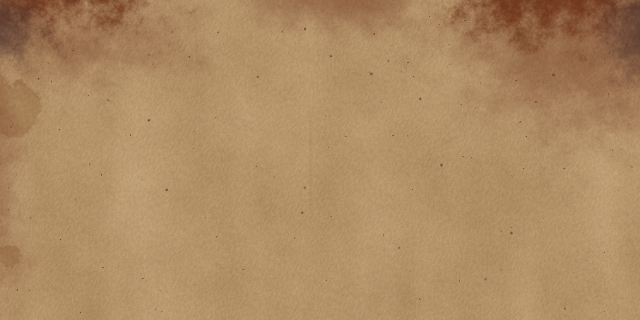
A Shadertoy shader for this texture:

```glsl
// Aged kraft paper: soft vertical shading and fine fibre grain on a tan sheet,
// with rust washes bleeding in from the upper corners, rimmed drops and specks.
// Layered gradient noise shapes everything; units are canvas heights.

const vec3 PAPER_LIGHT = vec3(0.748, 0.620, 0.455);
const vec3 PAPER_SHADE = vec3(0.635, 0.495, 0.330);
const vec3 WASH_BROWN  = vec3(0.555, 0.375, 0.255);
const vec3 DEEP_RUST   = vec3(0.420, 0.190, 0.095);
const vec3 SOOT        = vec3(0.310, 0.205, 0.185);
const vec3 DROP_BROWN  = vec3(0.540, 0.370, 0.210);
const vec3 SPECK_BROWN = vec3(0.330, 0.200, 0.120);

vec2 hash2(vec2 cell) {
    vec3 h = fract(cell.xyx * vec3(0.1031, 0.1030, 0.0973));
    h += dot(h, h.yzx + 33.33);
    return fract((h.xx + h.yz) * h.zy);
}

vec2 gradientAt(vec2 cell) {
    float angle = 6.28319 * hash2(cell).x;
    return vec2(cos(angle), sin(angle));
}

float gradientNoise(vec2 p) {
    vec2 i = floor(p), f = p - i;
    vec2 u = f * f * f * (f * (f * 6.0 - 15.0) + 10.0);
    vec2 e = vec2(1.0, 0.0);
    float low = mix(dot(gradientAt(i), f), dot(gradientAt(i + e), f - e), u.x);
    float high = mix(dot(gradientAt(i + e.yx), f - e.yx),
                     dot(gradientAt(i + 1.0), f - 1.0), u.x);
    return mix(low, high, u.y);
}

float fbm(vec2 p, int octaves, float gain) {
    float sum = 0.0, amplitude = 1.0;
    for (int i = 0; i < octaves; i++) {
        sum += amplitude * gradientNoise(p);
        p = mat2(1.6, 1.2, -1.2, 1.6) * p + 17.3;
        amplitude *= gain;
    }
    return sum;
}

vec2 rotate(vec2 p, float angle) {
    float c = cos(angle), s = sin(angle);
    return vec2(c * p.x - s * p.y, s * p.x + c * p.y);
}

// 1 at the centre, 0 on the ellipse, negative outside
float pool(vec2 p, vec2 centre, vec2 radius) {
    return 1.0 - length((p - centre) / radius);
}

// Dried drop: thin fill with a darker, ragged rim
float driedDrop(vec2 p, vec2 centre, float radius) {
    vec2 q = (p - centre) / radius;
    float d = length(q) + 0.28 * fbm(q * 2.2 + centre * 40.0, 4, 0.6);
    float fill = 1.0 - smoothstep(0.92, 1.06, d);
    float rim = exp(-pow((d - 0.95) / 0.07, 2.0));
    return 0.32 * fill + 0.30 * rim * smoothstep(-0.5, 0.5, gradientNoise(q * 1.7));
}

// Sparse elongated flecks, one candidate in each grid cell
float flecks(vec2 p, float density, float share, float size) {
    vec2 cell = floor(p * density);
    vec2 pick = hash2(cell + 71.0), jitter = hash2(cell + 19.0);
    vec2 q = (p - (cell + 0.2 + 0.6 * jitter) / density);
    q = rotate(q, 6.28319 * pick.y) * vec2(1.0, 1.0 + jitter.x);
    float radius = size * (0.5 + jitter.y);
    float spot = 1.0 - smoothstep(0.4 * radius, 1.4 * radius, length(q));
    return spot * step(pick.x, share) * (0.4 + 0.6 * pick.y);
}

void mainImage(out vec4 fragColor, in vec2 fragCoord) {
    vec2 p = fragCoord / iResolution.y;
    float right = iResolution.x / iResolution.y;
    float cloud = fbm(p * 3.0 + 4.0, 6, 0.6);
    float mottle = fbm(p * 13.0 + 31.0, 5, 0.75);

    // Paper with blurred upright streaks, strongest low on the sheet
    float streak = gradientNoise(vec2(p.x * 5.0, p.y * 1.1) + 8.0)
                 + 0.5 * gradientNoise(vec2(p.x * 13.0, p.y * 1.6) + 3.0);
    float shade = 0.36 + 0.42 * streak * (1.0 - 0.6 * p.y) + 0.26 * cloud + 0.09 * mottle;
    float crease = exp(-pow((p.x - 0.97) / 0.004, 2.0)) * smoothstep(0.0, 0.5, pool(p, vec2(0.97, 0.5), vec2(0.2)));
    vec3 color = mix(PAPER_LIGHT, PAPER_SHADE, clamp(shade + 0.2 * crease, 0.0, 1.2));

    // Brown washes from the corners, top edge and left edge
    float wash = max(pool(p, vec2(0.0, 1.03), vec2(0.70, 0.40)),
                     pool(p, vec2(right - 0.12, 1.05), vec2(0.66, 0.60)));
    wash = max(wash, pool(p, vec2(1.05, 1.04), vec2(0.35, 0.18)));
    wash = max(wash, 0.6 * pool(p, vec2(-0.02, 0.6), vec2(0.12, 0.60)));
    wash += 0.32 * cloud + 0.14 * mottle;
    color = mix(color, WASH_BROWN, 0.85 * smoothstep(-0.05, 0.85, wash));

    // Rust and soot break into speckles along the upper border
    float rust = max(pool(p, vec2(0.17, 1.07), vec2(0.42, 0.20)),
                     pool(p, vec2(right - 0.27, 1.07), vec2(0.46, 0.23)));
    rust += 0.30 * cloud + 0.32 * mottle;
    color = mix(color, DEEP_RUST, 0.85 * smoothstep(0.05, 0.80, rust));
    float soot = max(pool(p, vec2(-0.03, 0.91), vec2(0.24, 0.18)),
                     pool(p, vec2(right + 0.03, 0.93), vec2(0.20, 0.24)));
    soot += 0.25 * cloud + 0.25 * mottle;
    color = mix(color, SOOT, 0.65 * smoothstep(0.05, 0.95, soot));

    // Drops at the left edge
    float drops = max(driedDrop(p, vec2(0.045, 0.655), 0.085),
                      driedDrop(p, vec2(0.030, 0.200), 0.034));
    color = mix(color, DROP_BROWN, drops);

    // Slanted fibres, fine grain and flecks
    float fibres = gradientNoise(rotate(p, 0.45) * vec2(150.0, 70.0));
    float grain = gradientNoise(p * 187.0 + 5.0);
    color *= 1.0 + 0.065 * fibres + 0.055 * grain;
    float specks = max(flecks(p, 14.0, 0.10, 0.0035), flecks(p + 3.7, 31.0, 0.06, 0.0022));
    color = mix(color, SPECK_BROWN, 0.75 * specks);

    fragColor = vec4(clamp(color, 0.0, 1.0), 1.0);
}
```
